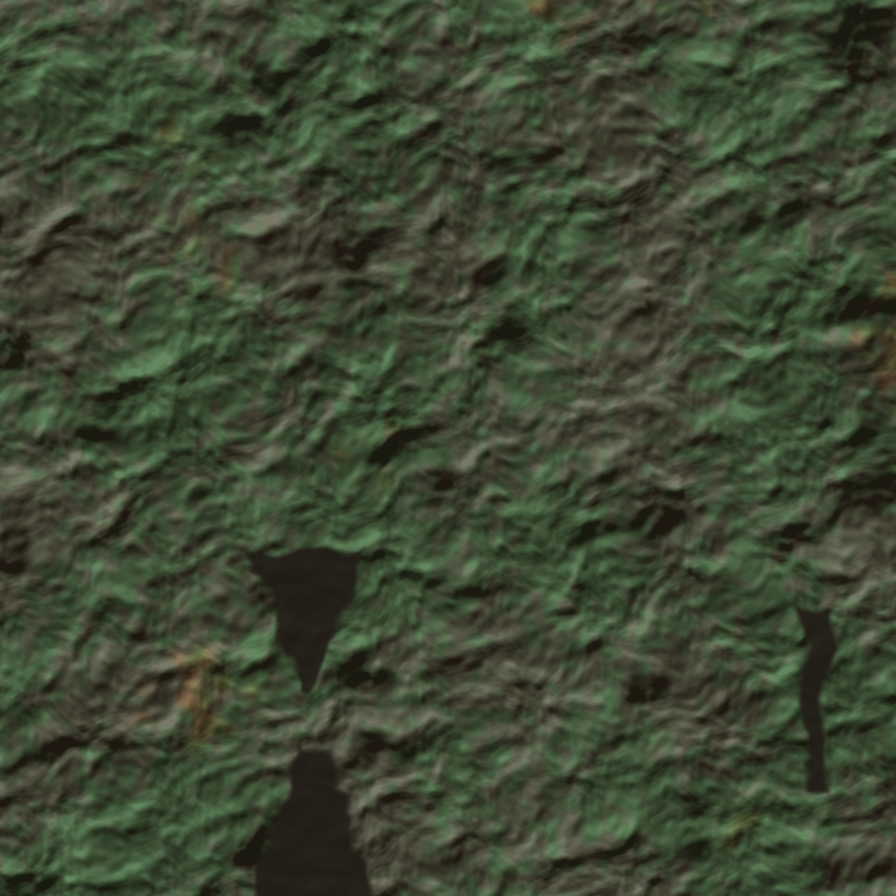
Reproduce this texture procedurally as a Shadertoy shader.

```glsl
const vec3 SHADOW = vec3(0.105, 0.095, 0.062);
const vec3 STONE = vec3(0.250, 0.283, 0.212);
const vec3 HIGHLIGHT = vec3(0.400, 0.460, 0.370);
const vec3 HOLE = vec3(0.130, 0.115, 0.090);
const vec3 MOSS_TINT = vec3(0.90, 1.07, 0.93);
const vec3 CLAY_TINT = vec3(1.09, 0.96, 1.00);
const vec3 RUST_TINT = vec3(1.28, 0.94, 0.80);

const vec2 LIGHT_DIR = vec2(-0.42, 0.91);
const float LIGHT_STEP = 0.009;
const float GRAIN_ANGLE = 0.36;
const float GRAIN_STRETCH = 1.4;
const float GRAIN_SCALE = 21.0;
const float RELIEF_GAIN = 0.72;
const float HEIGHT_GAIN = 0.20;
const float MEAN_HEIGHT = 0.36;
const float CLEFT_DEPTH = 0.42;

// Holes: centre, half height, half width; taper widens the top when positive
const int HOLE_COUNT = 3;
const vec4 HOLES[HOLE_COUNT] = vec4[](
    vec4(0.340, 0.310, 0.075, 0.034),
    vec4(0.350, 0.065, 0.100, 0.046),
    vec4(0.910, 0.220, 0.100, 0.014));
const float TAPERS[HOLE_COUNT] = float[](0.8, -0.7, 0.4);

vec2 gradientAt(vec2 cell) {
    uvec2 q = uvec2(ivec2(cell)) * uvec2(1597u, 3571u);
    uint h = (q.x ^ (q.y << 7u)) * 74761u + q.y;
    h = (h ^ (h >> 15u)) * 73471u;
    h = (h ^ (h >> 13u)) * 91033u;
    h ^= h >> 16u;
    float angle = 6.28319 * float(h & 65535u) / 65536.0;
    return vec2(cos(angle), sin(angle));
}

float gradientNoise(vec2 p) {
    vec2 i = floor(p), f = p - i;
    vec2 u = f * f * f * (f * (f * 6.0 - 15.0) + 10.0);
    vec2 e = vec2(1.0, 0.0);
    float a = dot(gradientAt(i), f);
    float b = dot(gradientAt(i + e.xy), f - e.xy);
    float c = dot(gradientAt(i + e.yx), f - e.yx);
    float d = dot(gradientAt(i + e.xx), f - e.xx);
    return mix(mix(a, b, u.x), mix(c, d, u.x), u.y);
}

// Rotate into the direction of the grain and lengthen features along it
vec2 alongGrain(vec2 p) {
    float c = cos(GRAIN_ANGLE), s = sin(GRAIN_ANGLE);
    return vec2((c * p.x + s * p.y) / GRAIN_STRETCH, c * p.y - s * p.x);
}

// Lumpy crust: rounded bumps above flatter ground
float crustHeight(vec2 p) {
    vec2 warp = vec2(gradientNoise(p * 13.0 + 5.3), gradientNoise(p * 13.0 + 41.7));
    vec2 q = alongGrain(p + 0.018 * warp) * GRAIN_SCALE;
    float height = 0.0, amplitude = 1.0;
    for (int i = 0; i < 4; i++) {
        float n = gradientNoise(q);
        height += amplitude * (n + 0.8 * sqrt(n * n + 0.006));
        q = q * 1.93 + 17.4;
        amplitude *= 0.62 - 0.07 * float(i);
    }
    return height - MEAN_HEIGHT;
}

float holeMask(vec2 p) {
    vec2 ragged = vec2(gradientNoise(p * 19.0 + 3.1), gradientNoise(p * 19.0 + 61.9));
    p += 0.018 * ragged + 0.004 * gradientNoise(p * 70.0);
    float dist = 1.0;
    for (int i = 0; i < HOLE_COUNT; i++) {
        vec2 d = p - HOLES[i].xy;
        float width = HOLES[i].w * (1.0 + TAPERS[i] * d.y / HOLES[i].z);
        dist = min(dist, max(abs(d.x) - width, abs(d.y) - HOLES[i].z));
    }
    return 1.0 - smoothstep(-0.005, 0.005, dist);
}

void mainImage(out vec4 fragColor, in vec2 fragCoord) {
    vec2 p = fragCoord / iResolution.y;

    // Relief lit from above
    float height = crustHeight(p);
    float slope = height - crustHeight(p + LIGHT_DIR * LIGHT_STEP);
    float tone = 0.52 + RELIEF_GAIN * slope + HEIGHT_GAIN * height;

    // Broad light and dark areas, and long clefts
    vec2 grain = alongGrain(p);
    float cleft = gradientNoise(grain * vec2(9.0, 14.0) + 8.6)
                + 0.35 * gradientNoise(grain * 34.0 + 2.2);
    tone += 0.14 * gradientNoise(p * 5.0 + 23.5);
    tone -= CLEFT_DEPTH * smoothstep(0.24, 0.52, cleft);
    tone = clamp(tone, 0.0, 1.1);

    vec3 color = mix(SHADOW, STONE, min(tone * 2.0, 1.0));
    color = mix(color, HIGHLIGHT, max(tone * 2.0 - 1.0, 0.0));

    // Mottled moss, clay and rust
    float mottle = gradientNoise(p * 6.0 + 71.2) + 0.8 * gradientNoise(p * 48.0 + 12.9);
    color *= mix(CLAY_TINT, MOSS_TINT, smoothstep(-0.40, 0.30, mottle));
    float rust = gradientNoise(p * 5.0 + 90.4) + 0.4 * gradientNoise(p * 30.0 + 33.8);
    color *= mix(vec3(1.0), RUST_TINT, 0.8 * smoothstep(0.38, 0.65, rust));

    // Smooth dark holes
    vec3 holeColor = HOLE * (1.0 + 0.12 * slope);
    color = mix(color, holeColor, 0.95 * holeMask(p));

    fragColor = vec4(color, 1.0);
}
```
